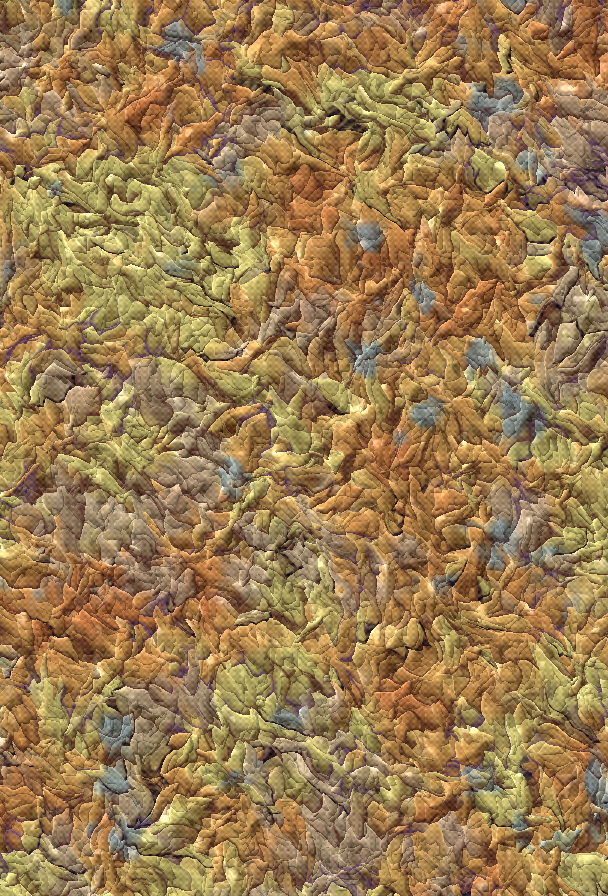
A WebGL 2 fragment shader for this texture:

```glsl
#version 300 es
precision highp float;

uniform vec2 u_resolution;
out vec4 fragColor;

#define FLAKES 27.0      // cells per canvas height
#define LEAN -0.95       // main direction of the flakes, radians
#define SPREAD 1.1       // random turn around that direction
#define BEND 0.45        // how far the flakes are warped
#define RELIEF 0.34      // side lighting of the flakes
#define CHIPS 0.22       // side lighting of the small chips
#define CREASE 0.34      // width of the folds
#define WEAVE 150.0      // threads per canvas height
#define WEAVE_DEPTH 0.05

float hash(vec2 p) {
    vec3 q = fract(vec3(p.xyx) * 0.1031);
    q += dot(q, q.yzx + 33.33);
    return fract((q.x + q.y) * q.z);
}

float noise(vec2 p) {
    vec2 i = floor(p), f = fract(p);
    f = f * f * (3.0 - 2.0 * f);
    return mix(mix(hash(i), hash(i + vec2(1, 0)), f.x),
               mix(hash(i + vec2(0, 1)), hash(i + vec2(1, 1)), f.x), f.y);
}

float fbm(vec2 p) {
    return 0.55 * noise(p) + 0.3 * noise(p * 2.1 + 7.3) + 0.15 * noise(p * 4.3 + 3.1);
}

struct Flake {
    float gap;    // height above the flake below
    vec2 local;   // position along and across
    float side;   // -1 in shadow, 1 in light
    float seed;
};

// Highest of many overlapping, elongated and sharply ridged mounds
Flake topFlake(vec2 p) {
    const vec2 light = vec2(-0.45, 0.89);
    Flake top = Flake(0.0, vec2(0), 0.0, 0.0);
    float best = -1e3, second = -1e3;
    vec2 cell = floor(p);
    for (int k = 0; k < 50; k++) {
        int j = k / 2;
        vec2 id = cell + vec2(j % 5 - 2, j / 5 - 2);
        vec2 key = id + 40.0 + 71.0 * float(k % 2);
        vec2 centre = id + vec2(hash(key + 1.7), hash(key + 5.2));
        float angle = LEAN + SPREAD * (hash(key + 9.1) - 0.5);
        if (hash(key + 23.4) > 0.72) angle += 1.9;
        vec2 along = vec2(cos(angle), sin(angle));
        vec2 across = vec2(-along.y, along.x);
        vec2 size = vec2(mix(0.7, 1.7, hash(key + 13.6)), mix(0.22, 0.5, hash(key + 17.9)));
        vec2 local = vec2(dot(p - centre, along), dot(p - centre, across));
        vec2 unit = local / size;
        float height = 0.9 * hash(key + 31.3) - dot(abs(unit), vec2(0.8));
        if (height > best) {
            second = best;
            best = height;
            vec2 slope = smoothstep(-0.45, 0.45, unit) * 2.0 - 1.0;
            top.local = local;
            top.side = clamp(dot(slope.y * across + 0.35 * slope.x * along, light) * 1.2, -1.0, 1.0);
            top.seed = hash(key + 47.8);
        } else {
            second = max(second, height);
        }
    }
    top.gap = best - second;
    return top;
}

// Earthy hues that drift softly, varied a little from flake to flake
vec3 pigment(vec2 p, float seed) {
    const vec3 rust = vec3(0.65, 0.40, 0.22);
    const vec3 ochre = vec3(0.67, 0.50, 0.27);
    const vec3 khaki = vec3(0.66, 0.62, 0.36);
    const vec3 taupe = vec3(0.57, 0.49, 0.41);
    const vec3 slate = vec3(0.40, 0.47, 0.50);
    float hue = fbm(p * 9.0 + 2.0) + 0.28 * (seed - 0.5);
    vec3 colour = mix(rust, ochre, smoothstep(0.15, 0.5, hue));
    colour = mix(colour, khaki, smoothstep(0.45, 0.72, hue));
    float grey = fbm(p * 14.0 + 31.0) + 0.3 * (fract(seed * 7.31) - 0.5);
    colour = mix(colour, taupe, 0.85 * smoothstep(0.48, 0.75, grey));
    float cool = fbm(p * 15.0 + 57.0) + 0.15 * (fract(seed * 13.7) - 0.5);
    return mix(colour, slate, 0.8 * smoothstep(0.67, 0.82, cool));
}

void main() {
    vec2 p = gl_FragCoord.xy / u_resolution.y;
    vec2 q = p * FLAKES;
    vec2 warp = vec2(fbm(q * 0.7 + 11.0), fbm(q * 0.7 + 83.0)) - 0.5;
    vec2 bent = q + 2.0 * BEND * warp;
    Flake flake = topFlake(bent);
    Flake chip = topFlake(bent * 1.9 + 37.0);
    vec3 colour = pigment(p, flake.seed);

    // Relief from flakes, chips and wrinkles; shade turns warm and brown
    float wrinkle = noise(flake.local * vec2(2.5, 9.0) + 90.0 * flake.seed) - 0.5;
    float mottle = fbm(q * 1.5 + 19.0) - 0.5;
    float tone = RELIEF * flake.side + CHIPS * chip.side + 0.5 * wrinkle + 0.6 * mottle;
    colour *= 1.0 + tone * mix(vec3(0.62, 0.78, 0.90), vec3(0.48), step(0.0, tone));

    // Folds: dark on the shaded side, bright on the lit side
    float fold = 1.0 - smoothstep(0.0, CREASE, flake.gap);
    float shaded = smoothstep(0.1, -0.6, flake.side);
    float lit = smoothstep(0.1, 0.7, flake.side);
    float violet = smoothstep(0.54, 0.68, fbm(p * 13.0 + 140.0));
    vec3 shadow = mix(vec3(0.31, 0.15, 0.12), vec3(0.32, 0.19, 0.38), violet);
    colour = mix(colour, shadow, 0.75 * fold * shaded);
    colour += vec3(0.17, 0.17, 0.15) * fold * lit;
    float nick = 1.0 - smoothstep(0.0, CREASE, chip.gap);
    colour *= 1.0 - 0.28 * nick * smoothstep(0.1, -0.6, chip.side);
    colour += 0.09 * nick * smoothstep(0.1, 0.7, chip.side);

    // Rare beaded cracks and pale glints
    float bead = 0.6 + 0.4 * sin(flake.local.x * 26.0);
    float crack = step(0.91, flake.seed) * smoothstep(0.1, 0.6, fold) * shaded * bead;
    colour = mix(colour, vec3(0.08, 0.06, 0.10), 0.9 * crack);
    colour += 0.22 * smoothstep(0.78, 0.92, noise(q * 3.0 + 61.0)) * lit;

    // Woven ground
    vec2 thread = sin(6.2832 * WEAVE * p);
    colour += WEAVE_DEPTH * (thread.x * thread.y + 0.5 * thread.y);
    fragColor = vec4(clamp(colour, 0.0, 1.0), 1.0);
}
```
